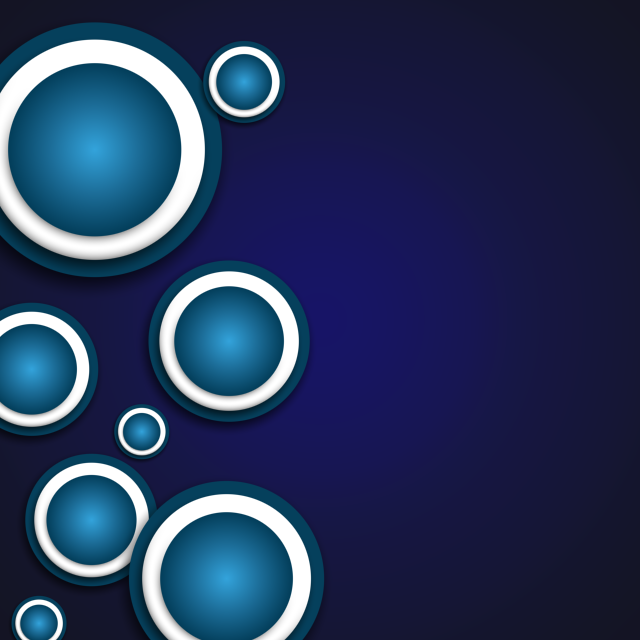
This background is drawn by a WebGL 2 fragment shader. Its source:

```glsl
#version 300 es
precision highp float;
// Glossy blue buttons with bevelled white rings over a dark navy radial glow.
// Each button is layered from circle distances: soft shadow, rim, ring shadow,
// ring and glowing disc. All lengths inside a button scale with its radius.

uniform vec2 u_resolution;
out vec4 outColor;

const vec3 GLOW_CENTER = vec3(0.09, 0.08, 0.40);
const vec3 GLOW_MID    = vec3(0.09, 0.09, 0.295);
const vec3 GLOW_EDGE   = vec3(0.08, 0.085, 0.19);
const vec3 GLOW_CORNER = vec3(0.08, 0.08, 0.14);
const vec3 RIM_COLOR   = vec3(0.02, 0.25, 0.36);
const vec3 DISC_CENTER = vec3(0.20, 0.64, 0.86);
const vec3 DISC_MID    = vec3(0.11, 0.43, 0.60);
const vec3 DISC_EDGE   = vec3(0.01, 0.24, 0.35);
const vec3 RING_COLOR  = vec3(1.0);

// Radii and shadow settings as fractions of the button radius
const float RING_OUTER = 0.865;
const float RING_INNER = 0.68;
const vec2  SHADE_DIR  = vec2(-0.45, -0.89);
const float DROP_SHIFT = 0.07;
const float DROP_BLUR  = 0.13;
const float DROP_POWER = 0.75;
const float RING_SHIFT = 0.065;
const float RING_BLUR  = 0.09;
const float RING_POWER = 0.65;
const float BEVEL_POWER = 0.42;

// Center and radius, from back to front
const int BUTTON_COUNT = 8;
const vec3 BUTTONS[BUTTON_COUNT] = vec3[](
    vec3(0.148, 0.766, 0.199),
    vec3(0.3815, 0.872, 0.064),
    vec3(0.358, 0.467, 0.126),
    vec3(0.0495, 0.423, 0.104),
    vec3(0.2215, 0.3255, 0.043),
    vec3(0.143, 0.1875, 0.1035),
    vec3(0.354, 0.096, 0.1525),
    vec3(0.061, 0.026, 0.043)
);

// Coverage of a circle whose edge is softened by the given half width
float circle(vec2 p, float radius, float blur) {
    return 1.0 - smoothstep(-blur, blur, length(p) - radius);
}

vec3 background(vec2 p) {
    float r = length(p - 0.5);
    vec3 color = mix(GLOW_CENTER, GLOW_MID, smoothstep(0.0, 0.36, r));
    color = mix(color, GLOW_EDGE, clamp((r - 0.24) / 0.30, 0.0, 1.0));
    return mix(color, GLOW_CORNER, smoothstep(0.48, 0.71, r));
}

vec3 discColor(float t) {
    vec3 core = mix(DISC_CENTER, DISC_MID, clamp(t * 2.0, 0.0, 1.0));
    return mix(core, DISC_EDGE, clamp(t * 2.0 - 1.0, 0.0, 1.0));
}

// Rounded ring: both edges darken on the side facing away from the light
vec3 ringColor(vec2 q) {
    float r = length(q);
    float across = (2.0 * r - RING_OUTER - RING_INNER) / (RING_OUTER - RING_INNER);
    float facing = dot(q / max(r, 0.001), SHADE_DIR);
    float shade = smoothstep(-0.35, 0.9, facing) * min(across * across, 1.0);
    return RING_COLOR * (1.0 - BEVEL_POWER * shade);
}

vec3 addButton(vec3 color, vec2 p, vec3 button, float pixel) {
    vec2 q = (p - button.xy) / button.z;
    float edge = 0.75 * pixel / button.z;

    float dropShadow = circle(q - SHADE_DIR * DROP_SHIFT, 1.0, DROP_BLUR);
    color *= 1.0 - DROP_POWER * dropShadow;

    float ringShadow = circle(q - SHADE_DIR * RING_SHIFT, RING_OUTER, RING_BLUR);
    vec3 rim = RIM_COLOR * (1.0 - RING_POWER * ringShadow);
    color = mix(color, rim, circle(q, 1.0, edge));

    color = mix(color, ringColor(q), circle(q, RING_OUTER, edge));
    vec3 disc = discColor(length(q) / RING_INNER);
    return mix(color, disc, circle(q, RING_INNER, edge));
}

void main() {
    float pixel = 1.0 / u_resolution.y;
    vec2 p = gl_FragCoord.xy * pixel;
    vec3 color = background(gl_FragCoord.xy / u_resolution);
    for (int i = 0; i < BUTTON_COUNT; i++) {
        color = addButton(color, p, BUTTONS[i], pixel);
    }
    outColor = vec4(color, 1.0);
}
```
